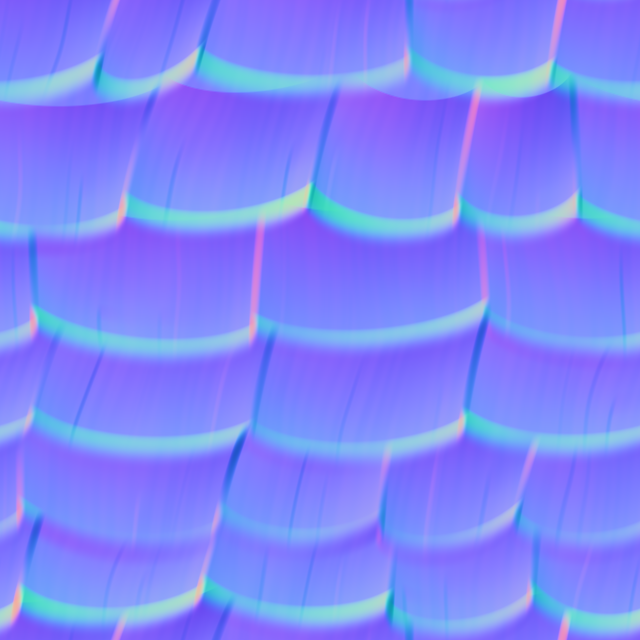
This texture map is drawn by a Shadertoy shader. Its source:

```glsl
// Tiling normal map of overlapping wooden shingles with curved, worn lower edges.

const int ROWS = 6;
// Each row, from the bottom: height of its lower edge, shingle count, sideways shift
const vec3 ROW[ROWS] = vec3[ROWS](
    vec3(0.038, 4.0, 0.07), vec3(0.170, 4.0, 0.08), vec3(0.305, 3.0, 0.09),
    vec3(0.472, 3.0, 0.08), vec3(0.655, 4.0, 0.18), vec3(0.876, 4.0, 0.10));

const float EXPOSURE   = 0.165;  // visible length of a shingle
const float RIM_WIDTH  = 0.058;  // width of the drop below a lower edge
const float ROW_STEP   = 0.011;  // rise from each row to the next
const float SAG        = 0.030;  // curve of the lower edge
const float SEAM_WIDTH = 0.008;  // half width of the step between neighbours
const float JITTER     = 0.40;   // seam displacement, in shingle widths
const float LIFT       = 0.0045; // height difference between shingles
const float TWIST      = 0.035;  // sideways tilt of shingles
const float PITCH      = 0.07;   // lengthwise tilt of shingles
const float BULGE      = 0.0030; // rounding toward the sides
const float CRACK      = 0.0032; // depth of the splits
const float GRAIN      = 0.0004; // depth of the fine wood grain
const float WARP       = 0.0055; // depth of broad undulation
const float SAMPLE     = 0.0015; // step for the slope
const int   CRACKS     = 3;

float hash(vec3 p) {
    p = fract(p * vec3(0.1031, 0.1130, 0.0973) + 0.17);
    p += dot(p, p.yzx + 33.33);
    return fract((p.x + p.y) * p.z);
}

float signedHash(vec3 p) { return 2.0 * hash(p) - 1.0; }

// Exact remainder of whole numbers
float wrap(float n, float period) { return floor(mod(n + 0.5, period)); }

// Gradient noise that wraps after a whole period
float cornerNoise(vec2 cell, vec2 offset, vec2 period) {
    vec3 key = vec3(wrap(cell.x, period.x), wrap(cell.y, period.y), 71.0);
    float angle = 6.28319 * hash(key);
    return dot(vec2(cos(angle), sin(angle)), offset);
}

float gradientNoise(vec2 p, vec2 period) {
    vec2 i = floor(p), f = p - i;
    vec2 w = f * f * f * (f * (f * 6.0 - 15.0) + 10.0);
    vec2 e = vec2(1.0, 0.0);
    return mix(mix(cornerNoise(i, f, period), cornerNoise(i + e, f - e, period), w.x),
               mix(cornerNoise(i + e.yx, f - e.yx, period),
                   cornerNoise(i + 1.0, f - 1.0, period), w.x), w.y);
}

// Leaning boundary on the left of a shingle
float seamX(float column, float rowId, vec3 row, float rise) {
    vec3 key = vec3(wrap(column, row.y), rowId, 1.0);
    float lean = 0.13 + 0.22 * signedHash(key + vec3(0, 0, 1));
    float y = clamp(rise, -0.1, 0.25);
    return (column + 0.5 * JITTER * signedHash(key)) / row.y + row.z
         + lean * y * (0.6 + 2.0 * y);
}

// Returns surface height and coverage of one shingle
vec2 shingle(vec2 p, float column, float rowId, vec3 row, float rise) {
    vec3 key = vec3(wrap(column, row.y), rowId, 10.0);
    float left = seamX(column, rowId, row, rise);
    float right = seamX(column + 1.0, rowId, row, rise);
    float halfWidth = 0.5 * (right - left);
    float u = clamp((p.x - left) / halfWidth - 1.0, -1.1, 1.1);
    float u2 = u * u;

    // Lower edge, steepest just under its lip
    float skew = 0.020 * signedHash(key);
    float drop = 0.014 * signedHash(key + vec3(0, 0, 1));
    float above = rise - drop - skew * u - SAG * u2 - 0.008 * u2 * u2 * u2;
    float t = clamp(above / RIM_WIDTH + 0.9, 0.0, 1.0);
    float cover = t * t * t * (4.0 - 3.0 * t);

    // Body: rises from under the row above, then rounds over near the edge
    float s = clamp(above / EXPOSURE, -0.3, 1.15);
    float pitch = PITCH * signedHash(key + vec3(0, 0, 4));
    float height = EXPOSURE * s * (0.20 + pitch - 0.28 * s);
    height += LIFT * (hash(key + vec3(0, 0, 2)) - 0.5);
    height += TWIST * signedHash(key + vec3(0, 0, 3)) * u * halfWidth;
    height -= BULGE * u2 * u2;

    // Wood
    vec2 shift = floor(40.0 * vec2(hash(key), hash(key + 5.0)));
    float warp = gradientNoise(p * vec2(7.0, 5.0) + shift, vec2(7.0, 5.0));
    vec2 fiber = vec2(u * halfWidth + warp * 0.02, p.y);
    height += WARP * warp;
    height += GRAIN * gradientNoise(fiber * vec2(55.0, 5.0) + shift, vec2(55.0, 5.0));

    // Splits: a sharp step on one side, fading out on the other
    for (int i = 0; i < CRACKS; i++) {
        vec3 c = key + vec3(0, 0, 20 + 3 * i);
        float d = (u - 0.85 * signedHash(c)) * halfWidth + 0.02 * warp;
        float reach = mix(0.25, 1.6, hash(c + vec3(0, 0, 1)));
        float fade = 1.0 - smoothstep(0.4 * reach, reach, s);
        height += CRACK * (hash(c + vec3(0, 0, 2)) - 0.4) * fade
                * smoothstep(-0.004, 0.005, d) * exp(-max(d, 0.0) / 0.03);
    }
    return vec2(height, cover);
}

// Lays the rows from the bottom up, each over the top of the one below
float roofHeight(vec2 p) {
    float height = 0.0;
    for (int r = -2; r <= ROWS + 1; r++) {
        int id = (r + ROWS) % ROWS;
        vec3 row = ROW[id];
        float rise = p.y - row.x - float((r + ROWS) / ROWS - 1);
        if (rise < -0.1 || rise > 0.4) continue;
        float first = floor((p.x - row.z) * row.y) - 1.0;
        vec2 layer = shingle(p, first, float(id), row, rise);
        for (float k = 1.0; k < 3.0; k++) {
            float d = p.x - seamX(first + k, float(id), row, rise);
            layer = mix(layer, shingle(p, first + k, float(id), row, rise),
                        smoothstep(-SEAM_WIDTH, SEAM_WIDTH, d));
        }
        height = mix(height, layer.x + ROW_STEP * float(r), layer.y);
    }
    return height;
}

void mainImage(out vec4 fragColor, in vec2 fragCoord) {
    vec2 p = fragCoord / iResolution.xy, e = vec2(SAMPLE, 0.0);
    vec2 slope = vec2(roofHeight(p + e) - roofHeight(p - e),
                      roofHeight(p + e.yx) - roofHeight(p - e.yx)) / (2.0 * SAMPLE);
    // Green points down the roof
    vec3 normal = normalize(vec3(-slope.x, slope.y, 1.0));
    fragColor = vec4(0.5 + 0.5 * normal, 1.0);
}
```
